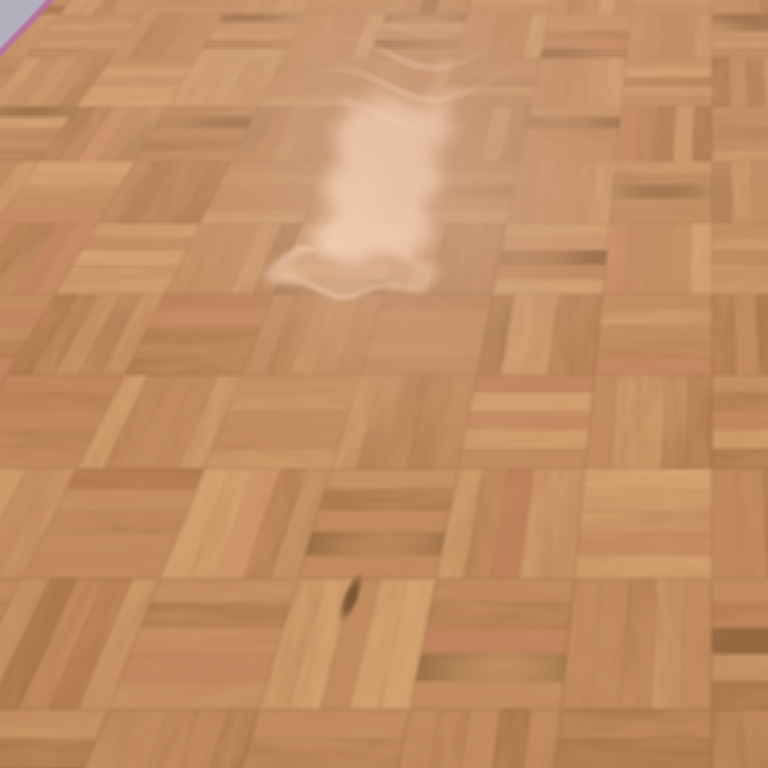
Reproduce this texture procedurally as a WebGL 1 fragment shader.

```glsl
precision highp float;
uniform vec2 u_resolution;

// Perspective: tiles shrink toward a horizon above the canvas
const float HORIZON = 2.042;
const float VANISH_X = 0.927;
const float COLUMN_SCALE = 10.0;
const float ROW_SCALE = 20.7;
const float ROW_SHIFT = 10.53;
const float SLATS = 5.0;
const float SOFTNESS = 0.0024;
const float JOINT_WIDTH = 0.022;
const float JOINT_DEPTH = 0.07;
const float DARK_SLAT_SHARE = 0.07;

const vec3 WOOD_DARK = vec3(0.67, 0.465, 0.285);
const vec3 WOOD_MID = vec3(0.755, 0.545, 0.365);
const vec3 WOOD_LIGHT = vec3(0.83, 0.635, 0.435);
const vec3 WOOD_RED = vec3(0.76, 0.51, 0.37);
const vec3 STAIN = vec3(0.53, 0.36, 0.21);
const vec3 HAZE = vec3(0.82, 0.65, 0.54);
const vec3 GLARE = vec3(0.96, 0.82, 0.72);
const vec3 WALL = vec3(0.70, 0.69, 0.74);
const vec3 WALL_EDGE = vec3(0.72, 0.45, 0.61);

float hash(vec2 p) {
  return fract(sin(dot(p, vec2(127.1, 311.7))) * 4375.85);
}

// Distance to the nearest scattered cell point
float cellular(vec2 p) {
  vec2 cell = floor(p);
  float nearest = 1.5;
  for (int j = -1; j <= 1; j++) {
    for (int i = -1; i <= 1; i++) {
      vec2 c = cell + vec2(float(i), float(j));
      vec2 point = c + vec2(hash(c), hash(c + 37.3));
      nearest = min(nearest, length(point - p));
    }
  }
  return nearest;
}

float waves(vec2 p, float seed) {
  return 0.5 * sin(p.y * 9.0 + sin(p.x * 3.0 + seed) + seed)
       + 0.3 * sin(p.y * 23.0 + sin(p.x * 5.0 - seed) * 1.5)
       + 0.2 * sin(p.y * 41.0 + p.x * 4.0 + seed * 2.0);
}

vec3 parquet(vec2 p) {
  float depth = HORIZON - p.y;
  vec2 grid = vec2((p.x - VANISH_X) * COLUMN_SCALE, ROW_SCALE) / depth;
  grid.y -= ROW_SHIFT;
  vec2 tile = floor(grid);
  vec2 local = fract(grid);

  // Slats run across on even tiles and upward on odd ones
  float turned = mod(tile.x + tile.y, 2.0);
  vec2 along = turned < 0.5 ? local : local.yx;
  float slat = floor(along.y * SLATS);
  vec2 id = tile * 7.0 + vec2(slat * 1.37, slat * 2.71);
  float pick = hash(id + 5.2);

  // Slat tone, stretched grain and flecks
  float tone = 0.30 * hash(tile + 11.0) + 0.70 * hash(id);
  tone += 0.10 * waves(along, pick * 40.0);
  float fleck = cellular(vec2(along.x * 3.0, along.y * 17.0) + id);
  tone += 0.16 * (fleck - 0.5);
  vec3 wood = mix(WOOD_DARK, WOOD_MID, smoothstep(-0.05, 0.45, tone));
  wood = mix(wood, WOOD_LIGHT, smoothstep(0.45, 1.05, tone));
  wood = mix(wood, WOOD_RED, 0.6 * smoothstep(0.75, 1.0, hash(id + 23.0)));
  float stained = step(1.0 - DARK_SLAT_SHARE, pick) * (1.0 - 0.6 * turned);
  wood = mix(wood, STAIN, stained * (0.5 + 0.25 * sin(along.x * 4.0 + pick * 90.0)));

  // Faint joints round tiles and slats
  vec2 edge = 0.5 - abs(local - 0.5);
  float tileJoint = 1.0 - smoothstep(0.0, JOINT_WIDTH, min(edge.x, edge.y));
  float slatEdge = (0.5 - abs(fract(along.y * SLATS) - 0.5)) / SLATS;
  float slatJoint = 1.0 - smoothstep(0.0, JOINT_WIDTH, slatEdge);
  return wood * (1.0 - JOINT_DEPTH * max(tileJoint, 0.4 * slatJoint));
}

void main() {
  vec2 p = gl_FragCoord.xy / u_resolution;

  // Averaged samples give the soft focus
  vec3 color = vec3(0.0);
  for (int j = -1; j <= 1; j++) {
    for (int i = -1; i <= 1; i++) {
      color += parquet(p + SOFTNESS * vec2(float(i), float(j))) / 9.0;
    }
  }

  // Small slanted knot
  vec2 knot = p - vec2(0.457, 0.222);
  knot.x -= knot.y * 0.35;
  float knotMask = 1.0 - smoothstep(0.3, 1.2, length(knot / vec2(0.011, 0.031)));
  color = mix(color, STAIN * 0.75, 0.75 * knotMask);

  // Pale haze around the window reflection
  vec2 hazeOffset = (p - vec2(0.53, 0.77)) / vec2(0.24, 0.27);
  color = mix(color, HAZE, 0.68 * exp(-dot(hazeOffset, hazeOffset) * 1.4));
  color = mix(color, HAZE, 0.22 * smoothstep(0.4, 1.0, p.y));

  // Reflection: a slanted pane with a rippled rim beneath it
  vec2 pane = p - vec2(0.499, 0.765);
  pane.x -= 0.2 * pane.y;
  pane += 0.006 * vec2(sin(p.y * 90.0 + p.x * 20.0), sin(p.x * 70.0 + p.y * 30.0));
  vec2 outside = abs(pane) - vec2(0.068, 0.105);
  float paneDist = length(max(outside, 0.0)) + min(max(outside.x, outside.y), 0.0);
  float shine = (1.0 - smoothstep(-0.025, 0.025, paneDist)) * (0.72 - 0.8 * pane.x - 1.2 * pane.y);
  vec2 rim = (p - vec2(0.462, 0.648)) / vec2(0.108, 0.031);
  rim.y += 0.2 * sin(p.x * 60.0);
  float radius = length(rim);
  float lobe = 0.28 * (1.0 - smoothstep(0.8, 1.15, radius));
  lobe += 0.4 * exp(-pow((radius - 0.95) / 0.16, 2.0)) * (0.65 - 0.35 * rim.x);
  float streak = 0.3 * smoothstep(0.5, 1.0, sin(p.y * 150.0 + 3.0 * sin(p.x * 25.0)));
  vec2 top = (p - vec2(0.53, 0.90)) / vec2(0.09, 0.05);
  shine = max(shine, lobe) + streak * exp(-dot(top, top));
  color = mix(color, GLARE, clamp(shine, 0.0, 0.9));

  // Wall corner with a thin tinted edge
  float corner = dot(p - vec2(0.0, 0.932), normalize(vec2(-1.05, 1.0)));
  color = mix(color, WALL_EDGE, smoothstep(-0.008, -0.002, corner));
  color = mix(color, WALL, smoothstep(0.0, 0.006, corner));

  gl_FragColor = vec4(color, 1.0);
}
```
